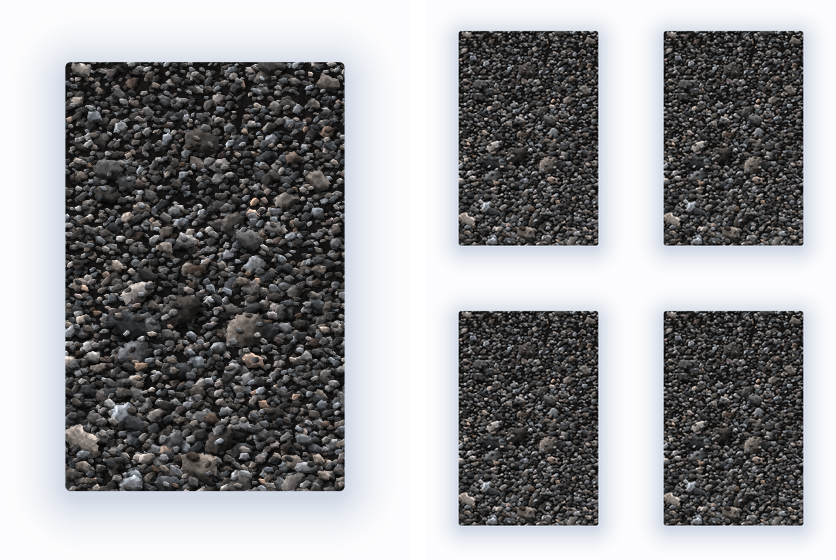
Left: one tile. Right: repeated 2 by 2.
Give the GLSL for this texture, as a Shadertoy shader.

```glsl
// A rounded panel of crushed dark stone floating on white with a cool soft shadow.
// Faceted stones are scattered in wrapped cell grids, layer over layer, each one
// lit from above and darkening whatever lies beneath it.

const vec2 CANVAS = vec2(0.7305, 1.0);        // canvas size in heights
const vec2 PANEL_CENTER = vec2(0.0, 0.006);
const vec2 PANEL_HALF = vec2(0.2487, 0.383);
const float CORNER = 0.009;
const float SHADOW_REACH = 0.115;
const float SHADOW_DROP = 0.012;
const vec3 PAPER = vec3(0.99, 0.99, 0.995);
const vec3 SHADOW_TONE = vec3(0.82, 0.85, 0.90);
const vec3 SOIL = vec3(0.085, 0.08, 0.078);
const vec3 COOL = vec3(0.95, 1.0, 1.06);
const vec3 WARM = vec3(1.08, 1.0, 0.94);
const vec2 LIGHT = vec2(-0.36, 0.93);
const float STONE_DARK = 0.19;
const float STONE_PALE = 0.53;
const int FACETS = 7;
const float TAU = 6.2832;

// Integer hash: three values from 0 to 1
vec3 hash(ivec2 cell, int seed) {
    uvec3 v = uvec3(ivec3(cell, seed)) * 1664525u + 1013904223u;
    v.x += v.y * v.z; v.y += v.z * v.x; v.z += v.x * v.y;
    v ^= v >> 16u;
    v.x += v.y * v.z; v.y += v.z * v.x; v.z += v.x * v.y;
    return vec3(v >> 8u) / float(1 << 24);
}

vec3 cellHash(vec2 cell, vec2 cells, int seed) {
    return hash(ivec2(mod(cell + 0.5, cells)), seed);
}

// Value noise that wraps over the canvas
vec3 wrappedNoise(vec2 uv, vec2 cells, int seed) {
    vec2 p = uv * cells, c = floor(p), f = p - c;
    f = f * f * (3.0 - 2.0 * f);
    vec3 low = mix(cellHash(c, cells, seed), cellHash(c + vec2(1, 0), cells, seed), f.x);
    vec3 high = mix(cellHash(c + vec2(0, 1), cells, seed), cellHash(c + 1.0, cells, seed), f.x);
    return mix(low, high, f.y);
}

float roundedBox(vec2 p, vec2 halfSize, float radius) {
    vec2 q = abs(p) - halfSize + radius;
    return length(max(q, 0.0)) + min(max(q.x, q.y), 0.0) - radius;
}

// Irregular polygon: x is the distance (1 at the rim), yz the facing of the nearest facet
vec3 polygon(vec2 q, vec3 rnd) {
    vec3 nearest = vec3(-1.0, 0.0, 0.0);
    for (int k = 0; k < FACETS; k++) {
        float vary = fract(rnd.x * 17.0 * float(k + 1) + rnd.y);
        float angle = (float(k) + 0.7 * vary + rnd.z) * TAU / float(FACETS);
        vec2 facing = vec2(cos(angle), sin(angle));
        float d = dot(q, facing) / (0.72 + 0.3 * fract(vary * 5.3 + rnd.z));
        if (d > nearest.x) nearest = vec3(d, facing);
    }
    return nearest;
}

// Paints one layer of stones; rows go from back to front
vec3 paintStones(vec3 color, vec2 uv, vec2 cells, float density, vec2 sizes, vec3 grain, int seed) {
    vec2 p = uv * cells, home = floor(p);
    for (int j = 1; j >= -1; j--)
    for (int i = -1; i <= 1; i++) {
        vec2 cell = home + vec2(i, j);
        vec3 place = cellHash(cell, cells, seed);
        vec3 form = cellHash(cell, cells, seed + 1);
        vec3 tone = cellHash(cell, cells, seed + 2);
        if (place.z > density) continue;

        float nearness = mix(1.15, 0.78, (cell.y + 0.5) / cells.y);
        float radius = mix(sizes.x, sizes.y, form.x * form.x) * nearness;
        float turn = (form.y - 0.5) * 1.3;
        vec2 q = p - cell - 0.1 - 0.8 * place.xy;
        q = mat2(cos(turn), -sin(turn), sin(turn), cos(turn)) * q;
        q /= radius * vec2(1.2, mix(0.7, 1.0, form.z));

        // Dropped shadow, below and to the right
        float gloom = 1.0 - smoothstep(0.65, 1.3, length(q - vec2(0.12, -0.2)));
        color *= 1.0 - 0.62 * gloom;

        // Flat top with sloping facets
        vec3 rim = polygon(q + (grain.xy - 0.5) * 0.35, form.zxy);
        float blur = 0.75 * cells.y / (iResolution.y * radius);
        float cover = 1.0 - smoothstep(1.0 - blur, 1.0 + blur, rim.x);
        float slope = smoothstep(0.35, 0.75, rim.x);
        float lit = 0.95 + 0.5 * slope * dot(rim.yz, LIGHT) + 0.2 * dot(q, LIGHT);
        lit *= 0.65 + 0.7 * grain.z;
        float shade = mix(STONE_DARK, STONE_PALE, pow(tone.x, 1.4));
        vec3 tint = mix(COOL, WARM, tone.y) + step(0.94, tone.z) * vec3(0.14, 0.02, -0.05);
        color = mix(color, shade * lit * tint, cover);
    }
    return color;
}

vec3 gravel(vec2 uv) {
    vec3 grain = mix(wrappedNoise(uv, vec2(95, 130), 1), wrappedNoise(uv, vec2(190, 260), 2), 0.5);
    vec3 color = SOIL * (0.5 + grain.z);
    color = paintStones(color, uv, vec2(60, 82), 0.85, vec2(0.4, 0.7), grain, 10);
    color = paintStones(color, uv, vec2(38, 52), 0.65, vec2(0.35, 0.7), grain, 20);
    color = paintStones(color, uv, vec2(19, 26), 0.30, vec2(0.32, 0.62), grain, 30);
    color = paintStones(color, uv, vec2(11, 15), 0.10, vec2(0.38, 0.55), grain, 40);
    color = paintStones(color, uv, vec2(46, 63), 0.34, vec2(0.35, 0.7), grain, 50);
    // Small glints on the roughest grains
    return color + 0.25 * smoothstep(0.74, 0.9, grain.x) * color.g;
}

void mainImage(out vec4 fragColor, in vec2 fragCoord) {
    vec2 uv = fragCoord / iResolution.xy;
    vec2 p = (uv - 0.5) * CANVAS - PANEL_CENTER;

    // Soft shadow on the paper
    float away = roundedBox(p + vec2(0.0, SHADOW_DROP), PANEL_HALF, 0.03);
    float fade = 1.0 - clamp(away / SHADOW_REACH, 0.0, 1.0);
    vec3 color = mix(PAPER, SHADOW_TONE, fade * fade);

    // Stone panel
    float edge = roundedBox(p, PANEL_HALF, CORNER);
    float pixel = 0.7 / iResolution.y;
    float inside = 1.0 - smoothstep(-pixel, pixel, edge);
    if (inside > 0.0) color = mix(color, gravel(uv), inside);
    fragColor = vec4(clamp(color, 0.0, 1.0), 1.0);
}
```
